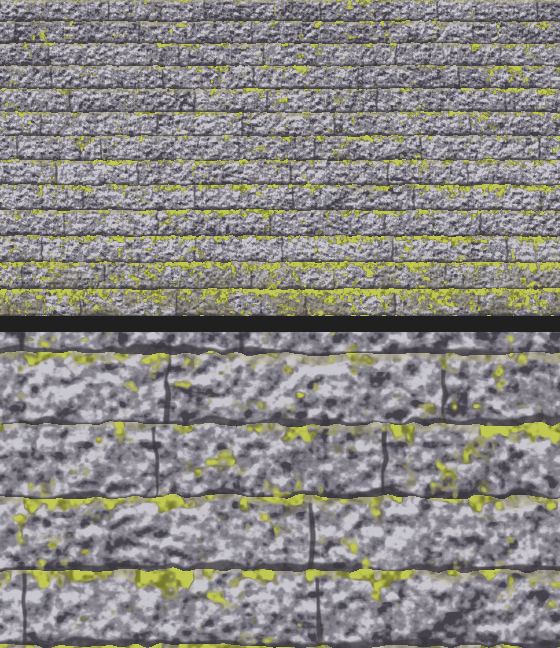
Top: the whole. Bottom: its middle third, enlarged.
This texture is drawn by a Shadertoy shader. Its source:

```glsl
const float ROW_PITCH = 0.0672;    // height of the top course
const float ROW_GROWTH = 0.00075;  // courses get taller downwards, 13 in all
const float BRICK_WIDTH = 0.345;
const float JOINT_JITTER = 0.5;
const float SHADOW_WIDTH = 0.0060;
const float LEDGE_WIDTH = 0.009;
const float JOINT_WIDTH = 0.0020;
const float PIT_SCALE = 88.0;
const float RELIEF = 0.95;
const float MOSS_THRESHOLD = 0.74;

const vec3 STONE_DARK = vec3(0.27, 0.26, 0.30);
const vec3 STONE_MID = vec3(0.52, 0.51, 0.55);
const vec3 STONE_LIGHT = vec3(0.79, 0.78, 0.81);
const vec3 CREVICE = vec3(0.22, 0.21, 0.23);
const vec3 LEDGE = vec3(0.69, 0.67, 0.55);
const vec3 SOIL = vec3(0.43, 0.41, 0.31);
const vec3 LICHEN = vec3(0.65, 0.64, 0.45);
const vec3 MOSS_DARK = vec3(0.47, 0.48, 0.19);
const vec3 MOSS_LIGHT = vec3(0.76, 0.79, 0.32);

float hash(vec2 p) {
    vec3 q = fract(p.xyx * vec3(0.1031, 0.1030, 0.0973));
    q += dot(q, q.yzx + 33.33);
    return fract((q.x + q.y) * q.z);
}

float noise(vec2 p) {
    vec2 i = floor(p), f = fract(p);
    f = f * f * (3.0 - 2.0 * f);
    float low = mix(hash(i), hash(i + vec2(1, 0)), f.x);
    float high = mix(hash(i + vec2(0, 1)), hash(i + vec2(1, 1)), f.x);
    return mix(low, high, f.y);
}

float fbm(vec2 p) {
    float sum = 0.0, weight = 0.5;
    for (int i = 0; i < 4; i++) {
        sum += weight * noise(p);
        p = mat2(1.6, 1.2, -1.2, 1.6) * p + 17.3;
        weight *= 0.5;
    }
    return sum / 0.9375;
}

// Continuous course number at a depth below the top edge
float courseAt(float depth) {
    float d = max(depth, 0.0);
    return (sqrt(ROW_PITCH * ROW_PITCH + 4.0 * ROW_GROWTH * d) - ROW_PITCH) / (2.0 * ROW_GROWTH);
}

// x: signed distance to the nearest upright joint, y: brick number
vec2 brickAt(float x, float row) {
    float u = x / BRICK_WIDTH + 0.5 * mod(row, 2.0) + 0.4 * hash(vec2(row, 5.0)) + 10.0;
    float n = round(u);
    float d = u - n - JOINT_JITTER * (hash(vec2(n, row + 40.0)) - 0.5);
    return vec2(d * BRICK_WIDTH, d < 0.0 ? n - 1.0 : n);
}

vec3 stoneColor(vec2 p, float bias) {
    vec2 q = p * vec2(0.85, 1.0) * PIT_SCALE;
    float height = fbm(q);
    float slope = height - fbm(q + vec2(-0.25, 0.6));
    float grain = noise(p * 230.0) - 0.5;
    float stain = fbm(p * 14.0 + 31.0) - 0.5;
    float pits = smoothstep(0.70, 0.88, noise(p * vec2(75.0, 95.0) + 12.0));
    float tone = 0.62 + RELIEF * slope + 0.45 * (height - 0.5);
    tone += 0.34 * grain + 0.30 * stain - 0.30 * pits + bias;
    vec3 color = mix(STONE_DARK, STONE_MID, smoothstep(0.08, 0.52, tone));
    return mix(color, STONE_LIGHT, smoothstep(0.48, 0.92, tone));
}

void mainImage(out vec4 fragColor, in vec2 fragCoord) {
    vec2 p = fragCoord / iResolution.y;
    float px = 1.0 / iResolution.y;
    float depth = 1.0 - p.y;

    // Courses with ragged edges
    float wobble = 0.004 * (noise(p * vec2(9.0, 3.0)) - 0.5) + 0.006 * (noise(p * 75.0) - 0.5);
    float course = courseAt(depth + wobble);
    float row = floor(course), v = course - row;
    float rowHeight = ROW_PITCH + ROW_GROWTH * (2.0 * row + 1.0);
    float fromTop = v * rowHeight, fromBottom = (1.0 - v) * rowHeight;
    vec2 brick = brickAt(p.x + 0.006 * (noise(p * 60.0 + 9.0) - 0.5), row);

    // Rough faces: pale near the top, shaded below, darker in the upper courses
    float bias = 0.10 * (hash(vec2(brick.y, row)) - 0.5) + 0.20 * (0.45 - v);
    vec3 color = stoneColor(p, bias + 0.12 * smoothstep(0.0, 0.6, depth) - 0.09);
    float soil = smoothstep(0.76, 1.0, depth) * smoothstep(0.40, 0.62, fbm(p * 17.0 + 70.0));
    color = mix(color, SOIL * (0.65 + 0.7 * noise(p * 140.0)), 0.6 * soil);

    // Upright joints, broken bed ledge and the shadow under each course
    float gap = JOINT_WIDTH * (0.3 + 1.2 * noise(p * 45.0));
    float joint = 1.0 - smoothstep(gap - px, gap + 1.5 * px, abs(brick.x));
    color = mix(color, CREVICE, 0.75 * joint);
    float ledgeWidth = LEDGE_WIDTH * (1.5 * noise(p * vec2(30.0, 40.0)) - 0.1);
    float ledge = 1.0 - smoothstep(ledgeWidth - px, ledgeWidth + 2.0 * px, fromTop);
    color = mix(color, LEDGE * (0.75 + 0.45 * noise(p * 150.0)), 0.6 * ledge);
    float shade = SHADOW_WIDTH * (1.5 * noise(p * vec2(28.0, 40.0) + 3.0) - 0.05);
    float shadow = 1.0 - smoothstep(shade - px, shade + 2.5 * px, fromBottom);
    color = mix(color, CREVICE, 0.75 * shadow);

    // Grainy moss strung along top edges, spreading over the lowest courses
    float growth = smoothstep(0.0, 0.7, depth) * 0.6 + 0.22 * p.x;
    float patches = noise(vec2(p.x * 5.0, row * 7.3));
    float edge = exp(-pow(fromTop / (0.009 + 0.011 * growth), 2.0));
    float clumps = 0.55 * fbm(p * vec2(24.0, 34.0) + 50.0) + 0.45 * noise(p * 85.0);
    float cover = clumps + 0.20 * (noise(p * 170.0 + 4.0) - 0.5) - 0.05;
    cover += edge * (0.08 + 0.22 * growth + 0.26 * (patches - 0.4));
    cover += smoothstep(0.74, 0.96, depth) * (0.22 - 0.14 * v) - 0.06 * shadow;
    float fringe = smoothstep(MOSS_THRESHOLD - 0.14, MOSS_THRESHOLD - 0.02, cover);
    float moss = smoothstep(MOSS_THRESHOLD - 0.05, MOSS_THRESHOLD + 0.04, cover);
    float tuft = 0.55 * noise(p * 110.0 + 8.0) + 0.45 * noise(p * 240.0);
    vec3 litter = mix(SOIL, LICHEN, smoothstep(0.3, 0.6, noise(p * 130.0 + 21.0)));
    color = mix(color, litter, 0.75 * fringe);
    tuft += 0.8 * (cover - MOSS_THRESHOLD);
    color = mix(color, mix(MOSS_DARK, MOSS_LIGHT, smoothstep(0.2, 0.7, tuft)), moss);

    fragColor = vec4(clamp(color, 0.0, 1.0), 1.0);
}
```
